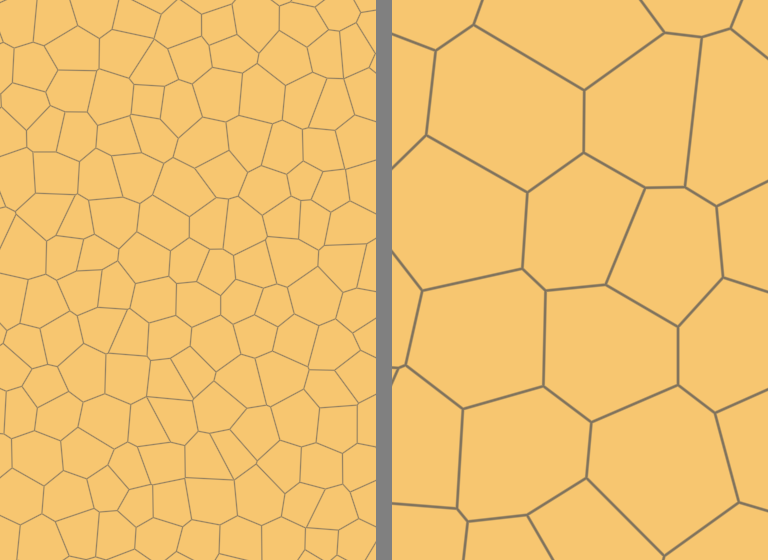
Left, the full canvas; right, a detail of the centre.
Reproduce this pattern procedurally as a Shadertoy shader.

```glsl
// Irregular polygon cells on warm yellow, divided by thin grey-brown lines.

vec2 hash2(vec2 p) {
    vec3 q = fract(p.xyx * vec3(0.1031, 0.1030, 0.0973));
    q += dot(q, q.yzx + 33.33);
    return fract((q.xx + q.yz) * q.zy);
}

// Jittered cell centre; alternate rows are shifted by half a cell
vec2 cellSite(vec2 id) {
    float rowShift = 0.5 * mod(id.y, 2.0);
    return id + vec2(rowShift, 0.5) + 0.68 * (hash2(id + 57.0) - 0.5);
}

// Exact distance to the nearest border between two cells
float borderDistance(vec2 p) {
    vec2 base = floor(p);
    vec2 nearestId = base;
    vec2 toNearest = vec2(0.0);
    float best = 1e4;
    for (int y = -2; y <= 2; y++)
    for (int x = -2; x <= 2; x++) {
        vec2 id = base + vec2(x, y);
        vec2 toSite = cellSite(id) - p;
        float d = dot(toSite, toSite);
        if (d < best) {
            best = d;
            nearestId = id;
            toNearest = toSite;
        }
    }

    // Smallest distance to a perpendicular bisector
    float border = 1e4;
    for (int y = -2; y <= 2; y++)
    for (int x = -2; x <= 2; x++) {
        if (x == 0 && y == 0) continue;
        vec2 toSite = cellSite(nearestId + vec2(x, y)) - p;
        vec2 axis = normalize(toSite - toNearest);
        border = min(border, dot(0.5 * (toNearest + toSite), axis));
    }
    return border;
}

void mainImage(out vec4 fragColor, in vec2 fragCoord) {
    const float cellsPerHeight = 14.0;
    vec2 uv = fragCoord / iResolution.y;
    float pixel = 1.0 / iResolution.y;

    // Thin line with a soft, pixel-wide edge
    float d = borderDistance(uv * cellsPerHeight + vec2(3.0, 20.0)) / cellsPerHeight;
    float halfWidth = 0.0008;
    float line = 1.0 - smoothstep(halfWidth - pixel, halfWidth + pixel, d);

    vec3 fillColor = vec3(0.97, 0.776, 0.44);
    vec3 lineColor = vec3(0.50, 0.45, 0.365);
    fragColor = vec4(mix(fillColor, lineColor, line), 1.0);
}
```
